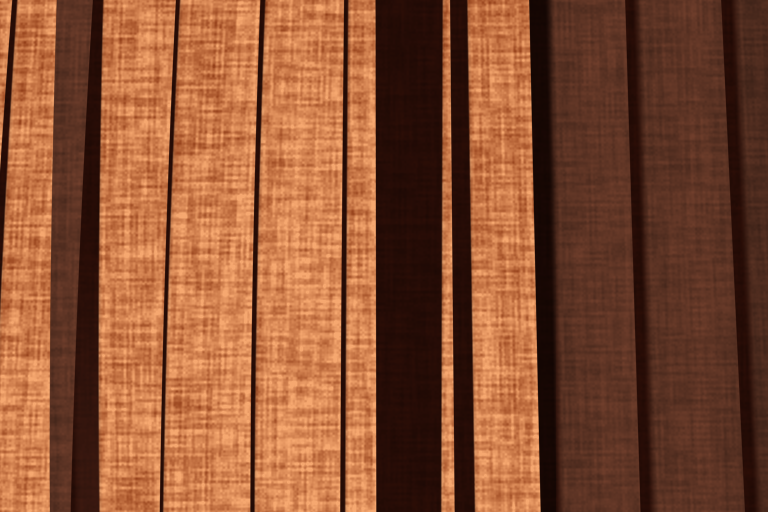
Write a Shadertoy shader that draws this texture.

```glsl
// Leaning vertical fabric slats, some in warm sunlight and some in brown shade.
// Each slat is a strip between two slanted edges, laid over a dark backing;
// stretched value noise along both thread directions makes the linen weave.

#define LIT_DEEP  vec3(0.64, 0.31, 0.15)
#define LIT_PALE  vec3(0.91, 0.60, 0.39)
#define SHADE     vec3(0.36, 0.20, 0.14)
#define DARK      vec3(0.145, 0.045, 0.022)
#define THREADS   170.0   // threads per canvas height
#define WEAVE     0.85    // contrast of the threads
#define BOW       0.003   // sideways bend of the left slats
#define SOFT      0.012   // blur of the shadow beside shaded slats

// Slat edges in canvas widths: left top, left bottom, right top, right bottom.
const vec4 LIT_SLATS[8] = vec4[8](
    vec4(-0.100, -0.100, 0.016, -0.024), vec4(0.022, -0.010, 0.074, 0.065),
    vec4(0.134, 0.129, 0.229, 0.208), vec4(0.234, 0.212, 0.339, 0.326),
    vec4(0.345, 0.331, 0.448, 0.443), vec4(0.453, 0.449, 0.489, 0.490),
    vec4(0.576, 0.574, 0.586, 0.592), vec4(0.608, 0.618, 0.689, 0.704));
const vec4 SHADE_SLATS[4] = vec4[4](
    vec4(0.074, 0.065, 0.121, 0.092), vec4(0.710, 0.724, 0.814, 0.834),
    vec4(0.824, 0.845, 0.939, 0.970), vec4(0.951, 0.982, 1.100, 1.100));

float hash(vec2 p) {
    vec3 q = fract(vec3(p.xyx) * 0.1031);
    q += dot(q, q.yzx + 33.33);
    return fract((q.x + q.y) * q.z);
}

float noise(vec2 p) {
    vec2 i = floor(p), f = fract(p);
    f = f * f * (3.0 - 2.0 * f);
    return mix(mix(hash(i), hash(i + vec2(1, 0)), f.x),
               mix(hash(i + vec2(0, 1)), hash(i + vec2(1, 1)), f.x), f.y);
}

// Signed thread brightness; p is in canvas heights.
float weave(vec2 p, float seed) {
    p = p * THREADS + 300.0 + seed * 71.0;
    float weft = noise(p * vec2(0.12, 1.0));
    float warp = noise(p.yx * vec2(0.08, 1.1) + 19.0);
    float grain = noise(p * 1.3 + 47.0);
    return 0.9 * weft + 0.8 * warp + 0.5 * grain - 1.1;
}

// Left and right edge of a slat at height y.
vec2 edgesAt(vec4 slat, float y) {
    return mix(slat.yw, slat.xz, y);
}

float strip(float x, vec2 edges, float soft, float aa) {
    return smoothstep(edges.x - aa, edges.x + aa + soft, x)
         * (1.0 - smoothstep(edges.y - aa, edges.y + aa, x));
}

void mainImage(out vec4 fragColor, in vec2 fragCoord) {
    vec2 uv = fragCoord / iResolution.xy;
    float aspect = iResolution.x / iResolution.y;
    float aa = 0.75 / iResolution.x;
    float x = uv.x + BOW * 4.0 * uv.y * (1.0 - uv.y) * (1.0 - smoothstep(0.38, 0.47, uv.x));

    // Dark backing with a faint weave, a little lighter in the lower left fold
    vec3 col = DARK * (1.0 + 0.22 * weave(vec2(uv.x * aspect, uv.y), 0.0));
    float fold = smoothstep(0.094, 0.106, x) * (1.0 - smoothstep(0.13, 0.14, x));
    col += vec3(0.07, 0.045, 0.035) * fold * (1.0 - smoothstep(0.0, 0.6, uv.y));
    float cavity = strip(x, vec2(0.689, 0.724), 0.0, aa);
    col *= 1.0 - 0.4 * cavity;

    // Slats in shade, with a soft shadow falling on the left side
    for (int i = 0; i < 4; i++) {
        vec2 e = edgesAt(SHADE_SLATS[i], uv.y);
        float u = (x - e.x) / (e.y - e.x);
        float w = weave(vec2((x - e.x) * aspect, uv.y), float(i) + 11.0);
        float light = 0.94 + 0.1 * smoothstep(0.0, 0.7, u) + 0.22 * w;
        light *= 1.0 - 0.14 * smoothstep(0.9, 1.0, uv.x);
        float soft = i == 0 ? 0.0 : SOFT;
        col = mix(col, SHADE * light, strip(x, e, soft, aa));
    }

    // Sunlit slats: palest near the middle left and along the right rims
    for (int i = 0; i < 8; i++) {
        vec2 e = edgesAt(LIT_SLATS[i], uv.y);
        float u = (x - e.x) / (e.y - e.x);
        float w = weave(vec2((x - e.x) * aspect, uv.y), float(i));
        float glow = exp(-pow((uv.x - 0.39) / 0.09, 2.0));
        float tone = 0.66 + 0.14 * glow - 0.16 * smoothstep(0.5, 1.0, uv.y);
        tone += 0.14 * smoothstep(0.8, 1.0, u) + 0.16 * (noise(uv * 5.0 + float(i) * 9.0) - 0.5);
        vec3 cloth = mix(LIT_DEEP, LIT_PALE, clamp(tone + WEAVE * w, -0.2, 1.2));
        cloth *= mix(0.88, 1.0, smoothstep(0.0, 0.006, x - e.x));
        col = mix(col, cloth, strip(x, e, 0.001, aa));
    }

    fragColor = vec4(clamp(col, 0.0, 1.0), 1.0);
}
```
